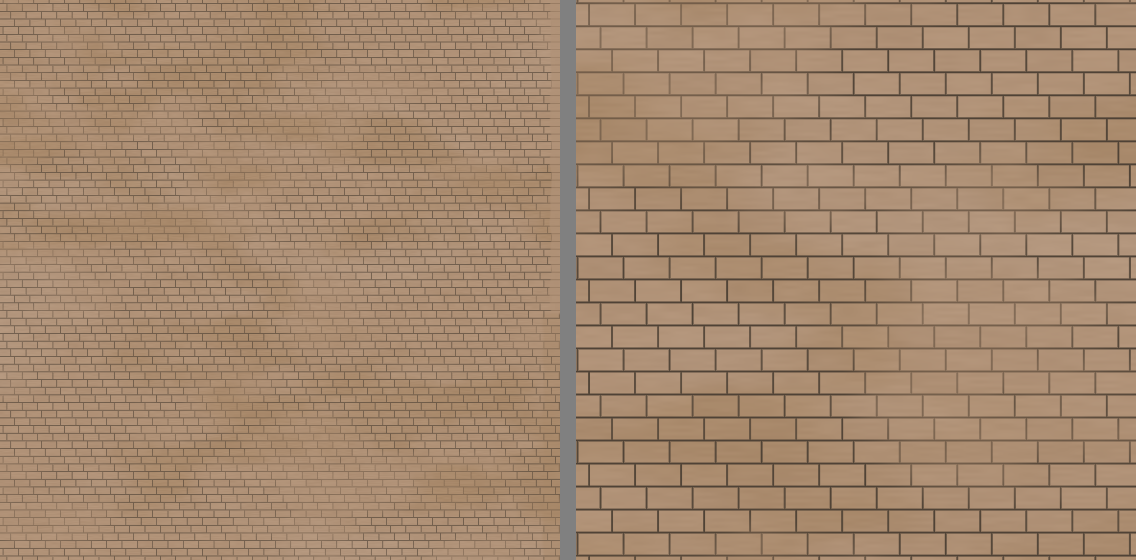
Left, the full canvas; right, a detail of the centre.
This texture is drawn by a Shadertoy shader. Its source:

```glsl
// Tan brick wall in raked running bond, with thin dark joints, soft stains and a worn right edge.

const float ROWS = 73.0;             // courses over the height
const float COLUMNS = 36.5;          // bricks over the width
const float RAKE = 0.25;             // sideways step per course, in bricks
const vec2 PHASE = vec2(0.45, 0.475); // joint offset, in bricks and courses
const float JOINT_WIDTH = 0.00115;   // in canvas units
const float EDGE_START = 0.983;      // left side of the worn strip
const float EDGE_BOTTOM = 0.44;      // lower end of the worn strip
const float GRAIN = 0.022;
const float BRICK_VARIATION = 0.018;

const vec3 CLAY = vec3(0.690, 0.570, 0.465);
const vec3 WARM_STAIN = vec3(0.655, 0.530, 0.405);
const vec3 PALE_BLOOM = vec3(0.705, 0.595, 0.500);
const vec3 JOINT = vec3(0.310, 0.260, 0.210);
const vec3 WORN_JOINT = vec3(0.470, 0.370, 0.280);

float hash(vec2 p) {
    return fract(sin(dot(p, vec2(127.1, 311.7))) * 43758.5453);
}

float noise(vec2 p) {
    vec2 cell = floor(p);
    vec2 f = fract(p);
    f = f * f * (3.0 - 2.0 * f);
    float low = mix(hash(cell), hash(cell + vec2(1.0, 0.0)), f.x);
    float high = mix(hash(cell + vec2(0.0, 1.0)), hash(cell + 1.0), f.x);
    return mix(low, high, f.y);
}

float fbm(vec2 p) {
    float sum = 0.0;
    float weight = 0.533;
    for (int i = 0; i < 4; i++) {
        sum += weight * noise(p);
        p = p * 2.03 + 17.3;
        weight *= 0.5;
    }
    return sum;
}

// Share of a pixel covered by a line at the given distance
float lineCoverage(float dist, float width, float pixel) {
    float left = max(dist - 0.5 * pixel, -0.5 * width);
    float right = min(dist + 0.5 * pixel, 0.5 * width);
    return clamp((right - left) / pixel, 0.0, 1.0);
}

// Distance to the nearest whole number
float toInteger(float x) {
    return abs(fract(x + 0.5) - 0.5);
}

void mainImage(out vec4 fragColor, in vec2 fragCoord) {
    vec2 uv = fragCoord / iResolution.xy;
    vec2 pixel = 1.0 / iResolution.xy;

    // Brick layout, courses counted downwards
    float course = (1.0 - uv.y) * ROWS - PHASE.y;
    float row = floor(course);
    float along = uv.x * COLUMNS - PHASE.x - row * RAKE;
    vec2 brick = vec2(floor(along), row);

    // Broad stains, stretched sideways
    float warm = smoothstep(0.47, 0.74, fbm(uv * vec2(5.0, 11.0) + 3.7));
    float pale = smoothstep(0.45, 0.75, fbm(uv * vec2(4.0, 9.0) + 41.0));
    vec3 color = mix(CLAY, PALE_BLOOM, 0.65 * pale);
    color = mix(color, WARM_STAIN, 0.75 * warm);

    // Tone of each brick and its fine horizontal grain
    color += BRICK_VARIATION * (hash(brick) - 0.5);
    vec2 grainPoint = vec2(along * 2.5, course * 7.0) + 31.0 * hash(brick + 9.0);
    color += GRAIN * (noise(grainPoint) - 0.5);

    // Worn strip at the right, wider and browner below
    float ragged = 0.004 * (noise(vec2(2.0, uv.y * 45.0)) - 0.5);
    float strip = smoothstep(-0.002, 0.002, uv.x - EDGE_START - ragged);
    float upper = smoothstep(-0.004, 0.004, uv.y - EDGE_BOTTOM);
    float lowerStrip = smoothstep(0.966, 0.974, uv.x + ragged) * (1.0 - upper);
    float worn = strip * upper;
    color = mix(color, CLAY, 0.7 * worn);
    color = mix(color, WARM_STAIN, 0.4 * lowerStrip);

    // Joints, fading and browning in patches
    float bed = lineCoverage(toInteger(course) / ROWS, JOINT_WIDTH, pixel.y);
    float head = lineCoverage(toInteger(along) / COLUMNS, JOINT_WIDTH, pixel.x);
    float fade = smoothstep(0.42, 0.68, fbm(uv * vec2(7.0, 13.0) + 73.0));
    bed *= 1.0 - 0.25 * fade - 0.3 * worn;
    head *= (1.0 - 0.35 * fade) * (1.0 - worn) * mix(0.8, 1.0, hash(brick + 5.0));
    vec3 jointColor = mix(JOINT, WORN_JOINT, max(0.45 * fade, worn));
    color = mix(color, jointColor, max(bed, head));

    fragColor = vec4(color, 1.0);
}
```
